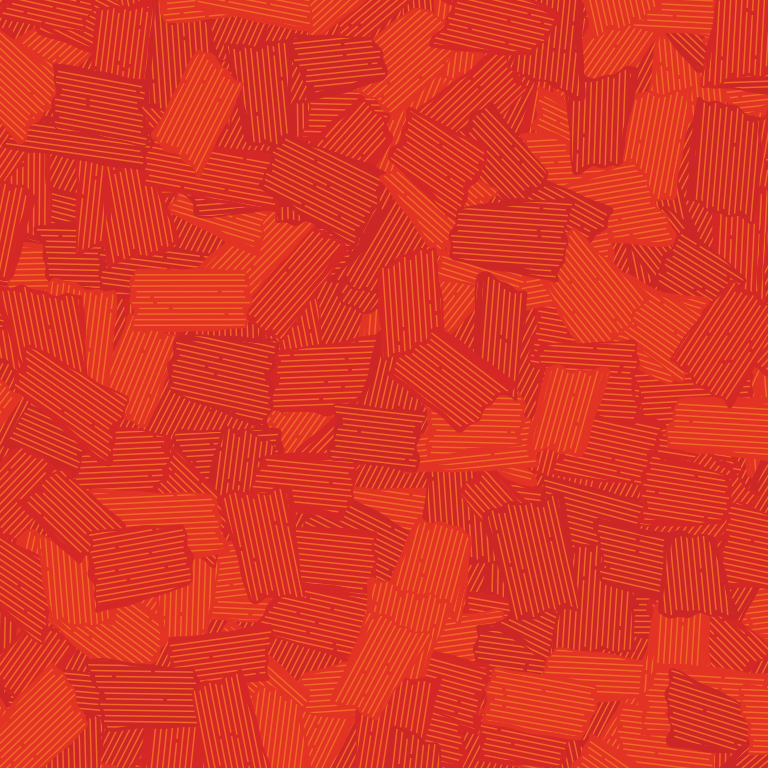
This pattern is drawn by a WebGL 2 fragment shader. Its source:

```glsl
#version 300 es
precision highp float;
// Draws overlapping ragged red swatches, each hatched with fine orange strokes.

uniform vec2 u_resolution;
out vec4 outColor;

// Colours
const vec3 DEEP_RED   = vec3(0.805, 0.148, 0.152);
const vec3 WARM_RED   = vec3(0.835, 0.155, 0.148);
const vec3 BRIGHT_RED = vec3(0.890, 0.200, 0.140);
const vec3 STROKE     = vec3(0.940, 0.410, 0.140);

// Sizes, in canvas heights
const float CELL = 0.076;
const vec2 HALF_MIN = vec2(0.054, 0.036);
const vec2 HALF_MAX = vec2(0.080, 0.050);
const float CORNER = 0.006;
const float SPACING = 0.0073;
const float STROKE_WIDTH = 0.0019;
const float RAGGED = 0.0028;

// Shares
const float BRIGHT_SHARE = 0.40;
const float BREAK_SHARE = 0.35;

vec4 hash4(vec2 p) {
    vec4 q = fract(p.xyxy * vec4(0.1031, 0.1030, 0.0973, 0.1099));
    q += dot(q, q.wzxy + 33.33);
    return fract((q.xxyz + q.yzzw) * q.zywx);
}

mat2 rotation(float a) {
    float c = cos(a), s = sin(a);
    return mat2(c, -s, s, c);
}

// Layered sines that roughen a torn edge.
float ragged(float t, float phase) {
    return RAGGED * (sin(t * 95.0 + phase) + 0.6 * sin(t * 230.0 + phase * 2.3));
}

// Mostly level or upright strokes, with some diagonals.
float strokeAngle(float pick, float jitter) {
    float a = pick < 0.40 ? -0.06 : pick < 0.70 ? 1.55 : pick < 0.88 ? 0.95 : -0.65;
    return a + (jitter - 0.5) * 0.5;
}

// Coverage of parallel strokes that stop short of the edge at distance d.
float hatch(vec2 q, float d, float seed, float px) {
    float row = floor(q.y / SPACING);
    vec4 r = hash4(vec2(row + 57.0, seed * 91.0 + 3.0));
    float offset = abs(fract(q.y / SPACING) - 0.5) * SPACING;
    float line = clamp((0.5 * STROKE_WIDTH - offset) / px + 0.5, 0.0, 1.0);
    float inset = 0.0025 + 0.008 * r.x * r.x;
    float ends = smoothstep(0.5 * px, -0.5 * px, d + inset);
    float gap = abs(q.x - (r.y - 0.5) * 0.11) - 0.0025;
    float broken = step(r.z, BREAK_SHARE) * smoothstep(0.5 * px, -0.5 * px, gap);
    return line * ends * (1.0 - broken);
}

// Hatched swatch owned by one grid cell: colour and coverage.
vec4 swatch(vec2 uv, vec2 cell, vec4 place, float px) {
    vec4 form = hash4(cell + 71.0);
    vec4 look = hash4(cell + 193.0);
    vec2 q = uv - (cell + place.xy) * CELL;
    q = rotation(strokeAngle(place.z, look.x)) * q;

    // Skewed, tapered box with torn ends
    vec2 size = mix(HALF_MIN, HALF_MAX, form.xy);
    float slim = step(0.9, look.w);
    size *= mix(vec2(1.0), vec2(1.25, 0.72), slim);
    float phase = form.z * 40.0;
    vec2 b = q;
    b.x += (form.w - 0.5) * 0.7 * q.y + ragged(q.y, phase + sign(q.x) * 2.0);
    b.y += 0.4 * ragged(q.x * 0.5, phase + sign(q.y));
    size.y *= 1.0 + (look.y - 0.5) * 0.6 * clamp(q.x / size.x, -1.0, 1.0);
    vec2 e = abs(b) - size + CORNER;
    float d = length(max(e, 0.0)) + min(max(e.x, e.y), 0.0) - CORNER;

    vec3 fill = look.z < BRIGHT_SHARE ? BRIGHT_RED
              : look.z < 0.72 ? WARM_RED : DEEP_RED;
    vec3 color = mix(fill, STROKE, hatch(q, d, form.z, px));
    return vec4(color, smoothstep(0.7 * px, -0.7 * px, d));
}

void main() {
    float px = 1.0 / min(u_resolution.x, u_resolution.y);
    vec2 uv = gl_FragCoord.xy * px;
    vec2 home = floor(uv / CELL);

    // Hatched ground shows through the gaps.
    vec2 ground = rotation(1.1) * uv;
    vec3 base = mix(DEEP_RED, STROKE, hatch(ground, -1.0, 0.5, px));

    // Keep the two uppermost swatches so overlaps have smooth edges.
    vec4 top = vec4(base, 0.0), under = top;
    float topRank = -1.0, underRank = -1.0;
    for (int j = -2; j <= 2; j++) {
        for (int i = -2; i <= 2; i++) {
            vec2 cell = home + vec2(i, j);
            vec4 place = hash4(cell + 17.0);
            vec4 s = swatch(uv, cell, place, px);
            if (s.a <= 0.0) continue;
            if (place.w > topRank) {
                under = top; underRank = topRank;
                top = s; topRank = place.w;
            } else if (place.w > underRank) {
                under = s; underRank = place.w;
            }
        }
    }
    vec3 color = mix(base, under.rgb, under.a);
    outColor = vec4(mix(color, top.rgb, top.a), 1.0);
}
```
